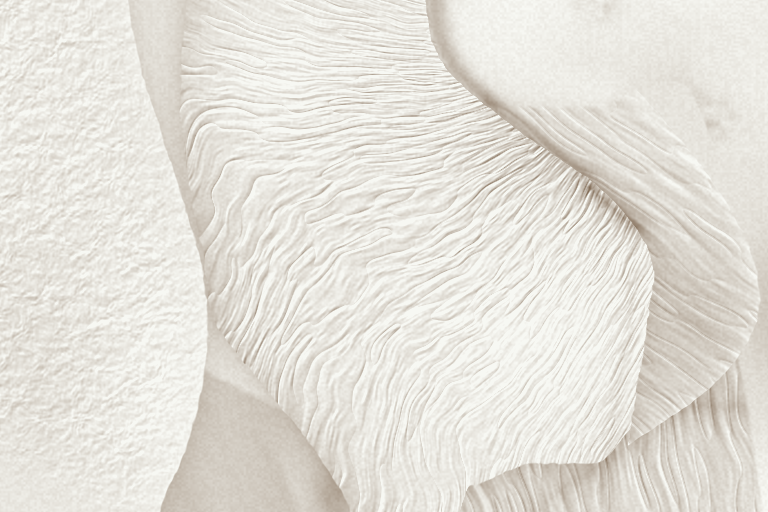
Give the GLSL for this texture, as a Shadertoy shader.

```glsl
#define WRINKLE_FREQ 112.0
#define WRINKLE_GAIN 0.29
#define CRUMPLE_GAIN 0.24
#define PLEAT_GAIN 0.20
#define GRAIN_GAIN 0.045
#define LIGHT_STEP vec2(-0.0018, 0.0027)

// Edge positions x, at nine even heights from bottom to top
const float LEFT_EDGE[9] = float[9](.313, .363, .395, .406, .389, .352, .312, .273, .250);
const float CENTRE_LEFT[9] = float[9](.684, .611, .512, .418, .398, .371, .354, .354, .363);
const float CENTRE_RIGHT[9] = float[9](1.20, 1.225, 1.245, 1.265, 1.27, 1.18, 1.006, .865, .83);
const float FOLD_RIGHT[9] = float[9](1.05, 1.22, 1.395, 1.478, 1.469, 1.405, 1.31, 1.20, 1.10);

float hash(vec2 p) {
    return fract(sin(dot(p, vec2(127.1, 311.7))) * 43758.5453);
}

float noise(vec2 p) {
    vec2 i = floor(p), f = fract(p);
    f = f * f * (3.0 - 2.0 * f);
    return mix(mix(hash(i), hash(i + vec2(1, 0)), f.x),
               mix(hash(i + vec2(0, 1)), hash(i + vec2(1, 1)), f.x), f.y);
}

// Catmull-Rom curve through the knots
float edgeAt(float k[9], float y) {
    float t = clamp(y, 0.0, 0.9999) * 8.0, f = fract(t);
    int i = int(t);
    float a = k[max(i - 1, 0)], b = k[i], c = k[i + 1], d = k[min(i + 2, 8)];
    return b + 0.5 * f * (c - a + f * (2.0*a - 5.0*b + 4.0*c - d + f * (3.0*(b - c) + d - a)));
}

float segment(vec2 p, vec2 a, vec2 b) {
    vec2 q = p - a, r = b - a;
    return length(q - r * clamp(dot(q, r) / dot(r, r), 0.0, 1.0));
}

float blob(vec2 p, vec2 centre, vec2 size) {
    vec2 q = (p - centre) / size;
    return exp(-dot(q, q));
}

float crease(float n) {
    return pow(1.0 - abs(2.0 * n - 1.0), 6.0);
}

// Height fields
float wrinkles(vec2 p) {
    float d = p.x + p.y - 1.13 + 0.10 * (noise(p * 7.0) - 0.5);
    float bend = 0.5 * (d - sqrt(d * d + 0.002));
    float v = p.y - 0.22 * d - 0.52 * bend - 1.3 * pow(max(p.x - 0.78, 0.0), 2.0);
    v += 0.9 * (p.x - 0.4) * smoothstep(0.62, 1.2, p.y) + 0.012 * noise(p * 24.0);
    vec2 q = vec2((p.x + 0.5 * p.y) * 20.0, v * WRINKLE_FREQ);
    return 0.8 * noise(q) + 0.5 * noise(q * 2.0 + 5.0) + 0.12 * noise(p * 150.0)
         - 0.6 * crease(noise(q * vec2(0.6, 0.5) + 31.0));
}

float crumple(vec2 p) {
    p += 0.012 * vec2(noise(p * 30.0), noise(p * 30.0 + 9.0));
    return 0.7 * noise(p * vec2(36, 44)) + 0.7 * noise(p * vec2(80, 95)) + 0.45 * noise(p * 165.0);
}

float pleats(vec2 p, vec2 across, float freq) {
    float v = dot(p, across) + 0.025 * noise(p * 11.0);
    vec2 q = vec2(dot(p, vec2(-across.y, across.x)) * 9.0, v * freq);
    return noise(q) + 0.4 * noise(q * 2.2) - 0.4 * crease(noise(q + 17.0));
}

float pleatRelief(vec2 p, vec2 across, float freq) {
    return PLEAT_GAIN * (pleats(p, across, freq) - pleats(p + 0.004 * across, across, freq));
}

vec3 paperTint(float t) {
    float shade = 0.96 - t;
    return vec3(t, t - 0.19 * shade, t - 0.02 - 0.33 * shade);
}

void mainImage(out vec4 fragColor, in vec2 fragCoord) {
    vec2 p = fragCoord / iResolution.y, lit = p + LIGHT_STEP;
    float aa = 1.2 / iResolution.y;
    float rough = 0.004 * (noise(p * 75.0) - 0.5);
    float inLeft = edgeAt(LEFT_EDGE, p.y) - p.x + rough;
    float inCentre = p.x - edgeAt(CENTRE_LEFT, p.y) + rough;
    float pastCentre = p.x - edgeAt(CENTRE_RIGHT, p.y) + rough;
    float inFold = edgeAt(FOLD_RIGHT, p.y) - p.x + rough;
    float hem = mix(-0.12, 0.05, smoothstep(0.86, 0.92, p.x)) + rough
        + 0.045 * smoothstep(0.9, 1.05, p.x) + 0.11 * smoothstep(1.16, 1.28, p.x);

    // Soft layers behind
    float tone = 0.83 + 0.06 * (noise(vec2(p.x * 16.0 + p.y * 5.0, p.y * 3.0)) - 0.5);
    tone = mix(tone, 0.905, smoothstep(-0.008, 0.008, p.y + 0.5 * p.x - 0.475));
    tone += 0.06 * smoothstep(0.57, 0.60, p.x + 0.4 * p.y) * smoothstep(0.2, 0.0, p.y);
    tone -= 0.13 * blob(p, vec2(0.65, 0.03), vec2(0.04, 0.07)) + 0.09 * blob(p, vec2(1.5, 0.4), vec2(0.06, 0.14));

    // Ribbed layer at lower right
    float ribTone = 0.875 + 1.2 * pleatRelief(p, vec2(0.97, 0.22), 66.0);
    ribTone -= 0.10 * exp(-abs(p.y - hem) * 30.0) + 0.07 * exp(-abs(inFold) * 22.0);
    float ribMask = smoothstep(0.88, 0.92, p.x) * smoothstep(0.0, 0.012, 1.495 - 0.14 * p.y - p.x);
    tone = mix(tone, ribTone, ribMask * smoothstep(0.34, 0.28, p.y));

    // Folded-back petal at right
    float foldTone = 0.89 + pleatRelief(p, vec2(0.6, 0.8), 64.0) + 0.05 * exp(-abs(inFold) * 70.0);
    foldTone -= 0.08 * blob(p, vec2(1.37, 0.37), vec2(0.09, 0.13)) + 0.10 * exp(-max(pastCentre, 0.0) * 24.0);
    tone = mix(tone, foldTone, smoothstep(-aa, aa, inFold) * step(0.0, pastCentre));

    // Smooth petal at upper right
    float brim = 0.79 + 0.05 * smoothstep(1.15, 1.30, p.x) - 0.15 * smoothstep(1.33, 1.42, p.x);
    float smoothTone = 0.94 + 0.04 * (noise(p * vec2(4, 12) + p.x * 2.0) - 0.5);
    smoothTone -= 0.04 * exp(-abs(p.y - brim) * 22.0) + 0.18 * exp(-pow((pastCentre - 0.018) / 0.025, 2.0));
    smoothTone -= 0.12 * noise(p * 70.0) * (blob(p, vec2(1.37, 0.77), vec2(0.07, 0.05)) + blob(p, vec2(1.17, 0.99), vec2(0.04, 0.03)));
    tone = mix(tone, smoothTone, smoothstep(-0.008, 0.008, p.y - brim) * smoothstep(0.0, 0.012, pastCentre));

    // Wrinkled centre petal, softer below right and at the top
    float focus = 1.0 - 0.55 * blob(p, vec2(1.10, 0.25), vec2(0.25, 0.20)) - 0.35 * smoothstep(0.75, 1.0, p.y);
    float centreTone = 0.917 + WRINKLE_GAIN * focus * (wrinkles(p) - wrinkles(lit));
    centreTone += 0.04 * blob(p, vec2(1.05, 0.33), vec2(0.24, 0.20)) + 0.03 * blob(p, vec2(0.52, 0.83), vec2(0.16, 0.14));
    centreTone -= 0.06 * blob(p, vec2(1.05, 0.70), vec2(0.14, 0.09)) + 0.08 * exp(-max(inCentre, 0.0) * 17.0);
    centreTone -= 0.06 * exp(-abs(pastCentre + 0.035) * 60.0) * smoothstep(0.55, 0.40, p.y);
    centreTone += 0.03 * exp(-abs(pastCentre) * 90.0);
    float centreMask = smoothstep(-aa, aa, inCentre) * smoothstep(aa, -aa, pastCentre) * smoothstep(-aa, aa, p.y - hem);
    tone = mix(tone - 0.08 * exp(-abs(inCentre) * 40.0), centreTone, centreMask);

    // Creases along the turned rim
    tone -= 0.24 * exp(-segment(p, vec2(1.15, 0.635), vec2(1.24, 0.555)) * 55.0);
    tone -= 0.11 * exp(-segment(p, vec2(0.95, 0.80), vec2(1.14, 0.66)) * 65.0);

    // Crumpled left petal
    float crisp = smoothstep(0.0, 0.25, p.y + 0.5 * p.x) * (1.0 - 0.5 * smoothstep(0.12, 0.0, inLeft));
    float leftTone = 0.921 + CRUMPLE_GAIN * crisp * (crumple(p) - crumple(lit));
    leftTone += 0.025 * blob(p, vec2(0.33, 0.25), vec2(0.10, 0.25)) - 0.03 * blob(p, vec2(0.05, 0.30), vec2(0.13, 0.25));
    leftTone += 0.025 * exp(-abs(inLeft) * 90.0);
    tone = mix(tone - 0.06 * exp(-abs(inLeft) * 45.0), leftTone, smoothstep(-aa, aa, inLeft));

    tone += GRAIN_GAIN * (noise(p * 230.0) - 0.5);
    fragColor = vec4(paperTint(clamp(tone, 0.45, 0.97)), 1.0);
}
```
